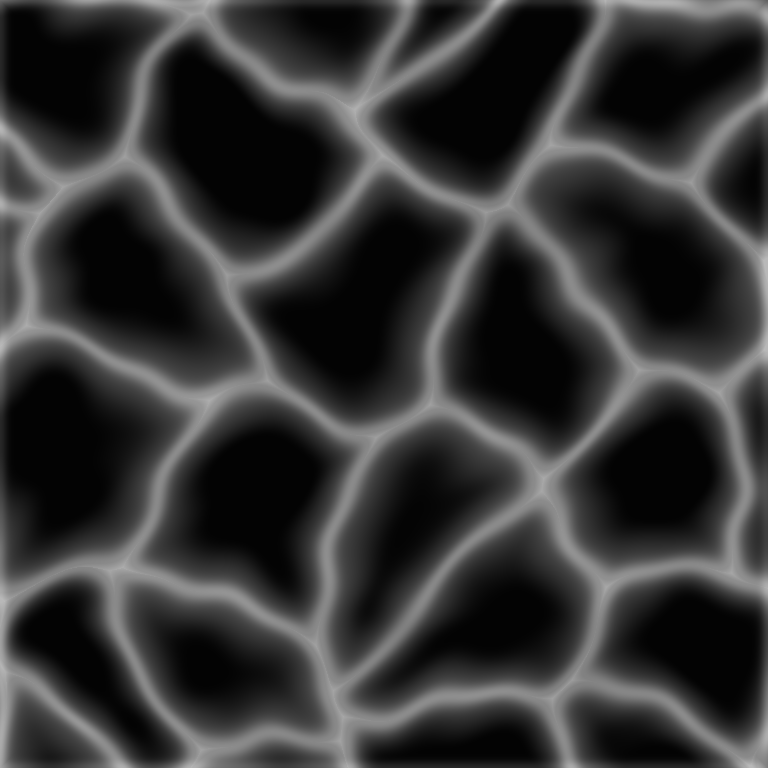
A WebGL 2 fragment shader for this texture:

```glsl
#version 300 es
precision highp float;
// Soft grey veins dividing black, uneven cells.
// A Voronoi diagram is warped by layered sines; the distance to its borders
// drives a bright crest, a wide uneven halo and brighter junctions.

uniform vec2 u_resolution;
out vec4 fragColor;

vec2 hash2(vec2 cell) {
    vec2 q = vec2(dot(cell, vec2(127.1, 311.7)), dot(cell, vec2(269.5, 183.3)));
    return fract(sin(q) * 43758.55);
}

vec2 seedPoint(vec2 cell) {
    return cell + 0.06 + 0.88 * hash2(cell);
}

// Bends straight borders into gentle curves with small wobbles.
vec2 warp(vec2 p) {
    p += 0.10 * sin(2.3 * p.yx + vec2(0.7, 2.9));
    p += 0.045 * sin(5.9 * p.yx + vec2(4.1, 1.3) + p);
    return p + 0.014 * sin(15.0 * p.yx + vec2(1.9, 5.2) - 3.0 * p);
}

// Uneven smooth variation, roughly -1 to 1.
float drift(vec2 p) {
    float broad = sin(3.1 * p.x + 1.7 * sin(2.3 * p.y)) * sin(3.7 * p.y + 1.4 * sin(2.9 * p.x));
    float fine = sin(9.0 * p.x + 2.0 * sin(5.0 * p.y)) * sin(8.0 * p.y - 3.0 * p.x);
    return 0.7 * broad + 0.3 * fine;
}

// x: smoothed border distance, negative at junctions; y: random value of the cell.
vec2 cellBorder(vec2 p) {
    vec2 home = floor(p), owner = home;
    float nearest = 1e3;
    for (int y = -2; y <= 2; y++)
    for (int x = -2; x <= 2; x++) {
        vec2 cell = home + vec2(x, y);
        float d = distance(p, seedPoint(cell));
        if (d < nearest) {
            nearest = d;
            owner = cell;
        }
    }

    vec2 center = seedPoint(owner);
    float total = 0.0;
    for (int y = -2; y <= 2; y++)
    for (int x = -2; x <= 2; x++) {
        if (x == 0 && y == 0) continue;
        vec2 other = seedPoint(owner + vec2(x, y));
        float d = dot(0.5 * (center + other) - p, normalize(other - center));
        total += exp(-24.0 * d);
    }
    return vec2(-log(total) / 24.0, hash2(owner + 17.0).x);
}

void main() {
    vec2 uv = gl_FragCoord.xy / u_resolution;
    vec2 p = 4.1 * gl_FragCoord.xy / min(u_resolution.x, u_resolution.y) + vec2(3.0, 8.0);
    vec2 border = cellBorder(warp(p));
    float d = max(border.x, 0.0);
    float variation = drift(p);

    // Narrow crest and a halo whose reach differs on either side
    float crest = (0.25 + 0.05 * variation) * exp(-pow(d / 0.055, 2.0));
    float reach = 0.28 * mix(0.7, 1.35, border.y) * (1.0 + 0.4 * variation);
    float halo = 0.28 * (1.0 - smoothstep(0.0, reach, d));
    float junction = 3.2 * clamp(-border.x, 0.0, 0.05);

    // Faint glow along the outer margin
    vec2 inset = min(uv, 1.0 - uv);
    float margin = 0.14 * exp(-pow(min(inset.x, inset.y) / 0.009, 2.0));

    float grey = 0.012 + crest + halo + junction + margin;
    fragColor = vec4(vec3(min(grey, 0.72)), 1.0);
}
```
